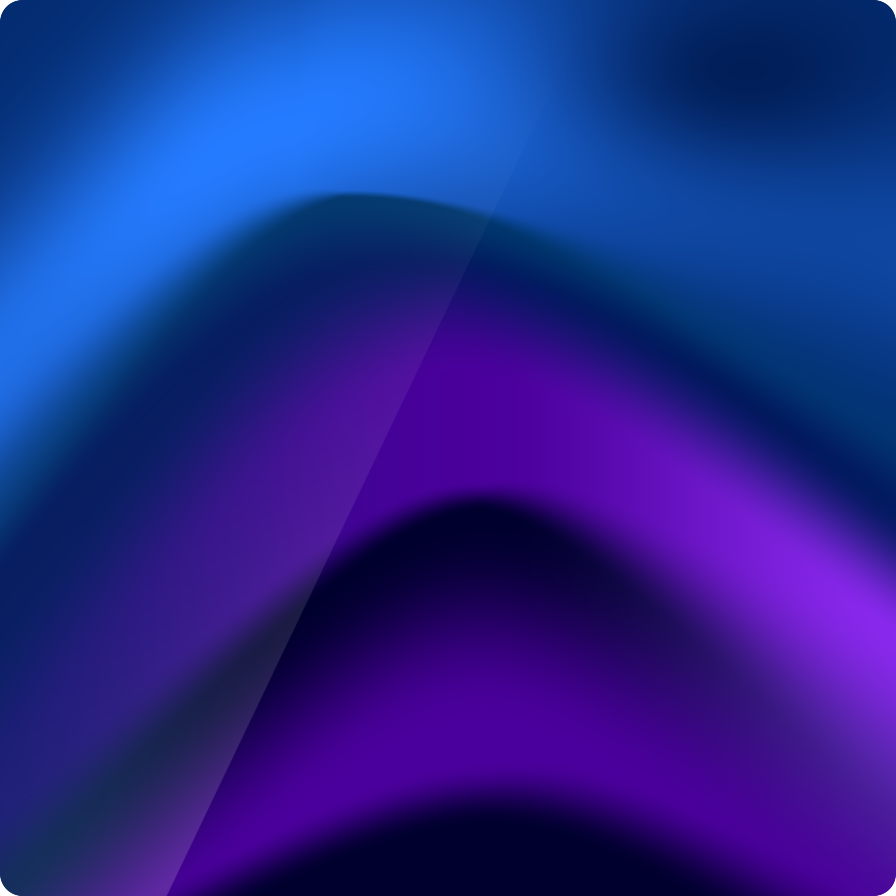
This background is drawn by a WebGL 2 fragment shader. Its source:

```glsl
#version 300 es
precision highp float;
// Soft blue and violet waves beneath a faint diagonal pane of glass.
// Each wave is a lopsided hyperbolic arch with a blur that varies along x;
// the layers are blended from back to front, then the corners are rounded.

uniform vec2 u_resolution;
out vec4 outColor;

const vec3 DEEP_BLUE = vec3(0.012, 0.17, 0.44);
const vec3 BRIGHT_BLUE = vec3(0.14, 0.48, 1.0);
const vec3 MIDNIGHT = vec3(0.0, 0.11, 0.33);
const vec3 TEAL = vec3(0.0, 0.215, 0.43);
const vec3 NAVY = vec3(0.005, 0.095, 0.365);
const vec3 INDIGO = vec3(0.06, 0.08, 0.43);
const vec3 VIOLET = vec3(0.29, 0.0, 0.61);
const vec3 ORCHID = vec3(0.54, 0.16, 0.93);
const vec3 INK = vec3(0.0, 0.0, 0.18);
const vec3 DARK_TEAL = vec3(0.0, 0.12, 0.30);
const vec3 DUSK = vec3(0.29, 0.14, 0.61);

// Height of an arch; slopes and roundings hold (left, right) values.
float arch(float x, vec2 peak, vec2 slopes, vec2 roundings) {
  float dx = x - peak.x;
  float slope = dx < 0.0 ? slopes.x : slopes.y;
  float r = dx < 0.0 ? roundings.x : roundings.y;
  return peak.y - slope * (sqrt(dx * dx + r * r) - r);
}

// Coverage of the area below an edge, for a signed depth under it.
float below(float depth, float blur) {
  return smoothstep(-blur, blur, depth);
}

float bell(float v, float width) {
  return exp(-v * v / (width * width));
}

// Blue sky with a glow that follows the crest and a dark upper cloud.
vec3 skyColor(vec2 p, float crest) {
  float glowHeight = 0.09 + 0.2 * abs(p.x - 0.33);
  float strength = mix(1.0, 0.36, smoothstep(0.32, 1.0, p.x));
  strength *= mix(0.84, 1.0, smoothstep(0.0, 0.25, p.x));
  float glow = bell(p.y - crest - glowHeight, 0.17) * strength;
  vec3 color = mix(DEEP_BLUE, BRIGHT_BLUE, glow);
  vec2 cloud = (p - vec2(0.83, 0.92)) / vec2(0.20, 0.115);
  return mix(color, MIDNIGHT, 0.95 * exp(-dot(cloud, cloud)));
}

// Upper wave: teal rim, navy body, violet base that brightens to the right.
vec3 upperColor(float x, float depth, float thickness) {
  float t = depth / thickness;
  vec3 base = mix(INDIGO, VIOLET, smoothstep(-0.08, 0.55, x));
  base = mix(base, ORCHID, smoothstep(0.52, 1.02, x));
  float middle = 0.34 + 0.42 * max(0.5 - x, 0.0) + 0.22 * max(x - 0.5, 0.0);
  vec3 color = mix(TEAL, NAVY, smoothstep(0.0, 0.24, t));
  return mix(color, base, smoothstep(middle - 0.21, middle + 0.24, t));
}

// Lower wave: ink shadow under the edge, opening into violet.
vec3 lowerColor(float x, float depth) {
  vec3 shade = mix(DARK_TEAL, INK, smoothstep(0.0, 0.34, x));
  shade = mix(shade, DUSK, smoothstep(0.56, 1.02, x));
  float lift = smoothstep(0.03, 0.25, depth);
  return mix(shade, VIOLET, lift);
}

// White sheen to the left of the slanted line, strongest near its foot.
float glassSheen(vec2 p, float pixel) {
  float inside = 0.186 + 0.4776 * p.y - p.x;
  float edge = smoothstep(-pixel, pixel, inside);
  float fade = max(1.0 - p.y / 0.95, 0.0);
  return 0.16 * edge * fade * exp(-4.0 * max(inside, 0.0));
}

float roundedBox(vec2 p, vec2 halfSize, float radius) {
  vec2 q = abs(p) - halfSize + radius;
  return length(max(q, 0.0)) + min(max(q.x, q.y), 0.0) - radius;
}

void main() {
  vec2 p = gl_FragCoord.xy / u_resolution;
  float pixel = 1.0 / min(u_resolution.x, u_resolution.y);
  float leftOf = max(0.54 - p.x, 0.0);
  float rightOf = max(p.x - 0.54, 0.0);

  // Wave edges
  float crest = arch(p.x, vec2(0.39, 0.784), vec2(1.5, 0.75), vec2(0.23, 0.35));
  float ridge = arch(p.x, vec2(0.54, 0.447), vec2(1.0, 0.75), vec2(0.16, 0.12));
  float foot = arch(p.x, vec2(0.56, 0.115), vec2(0.6, 0.7), vec2(0.2));

  // Blur of each edge
  float farRight = max(p.x - 0.45, 0.0);
  float crestBlur = 0.005 + 0.25 * max(0.38 - p.x, 0.0) + 0.5 * farRight * farRight;
  float ridgeBlur = 0.016 + 0.08 * leftOf + 0.22 * rightOf;
  float footBlur = 0.035 + 0.08 * rightOf;

  // Layers from back to front
  vec3 color = skyColor(p, crest);
  vec3 upper = upperColor(p.x, crest - p.y, crest - ridge);
  color = mix(color, upper, below(crest - p.y, crestBlur));
  color = mix(color, lowerColor(p.x, ridge - p.y), below(ridge - p.y, ridgeBlur));
  color = mix(color, INK, below(foot - p.y, footBlur));
  color = mix(color, vec3(1.0), glassSheen(p, pixel));

  // Rounded white corners
  float box = roundedBox(p - 0.5, vec2(0.5), 0.025);
  color = mix(color, vec3(1.0), smoothstep(-0.5 * pixel, 0.5 * pixel, box));
  outColor = vec4(color, 1.0);
}
```
